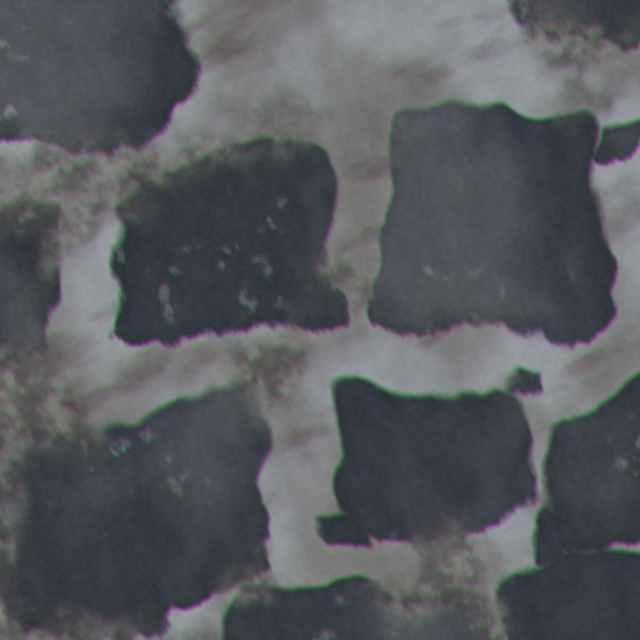
Give the GLSL for this texture, as a WebGL 2 fragment shader.

```glsl
#version 300 es
precision highp float;
// Rough dark stones set in pale weathered mortar, with soft colour fringes at the edges.

uniform vec2 u_resolution;
out vec4 fragColor;

float hash(vec2 p) {
  vec3 q = fract(p.xyx * vec3(0.1031, 0.1030, 0.0973));
  q += dot(q, q.yzx + 33.33);
  return fract((q.x + q.y) * q.z);
}

vec2 hash2(vec2 p) {
  return vec2(hash(p + 3.7), hash(p + 91.3));
}

float noise(vec2 p) {
  vec2 i = floor(p), f = fract(p);
  f = f * f * (3.0 - 2.0 * f);
  float low = mix(hash(i), hash(i + vec2(1, 0)), f.x);
  float high = mix(hash(i + vec2(0, 1)), hash(i + vec2(1, 1)), f.x);
  return mix(low, high, f.y);
}

float fbm(vec2 p) {
  float sum = 0.0, gain = 0.53;
  for (int i = 0; i < 4; i++) {
    sum += gain * noise(p);
    p = mat2(0.8, 0.6, -0.6, 0.8) * p * 2.05 + 7.1;
    gain *= 0.5;
  }
  return sum;
}

vec2 turn(vec2 p, float angle) {
  float c = cos(angle), s = sin(angle);
  return vec2(c * p.x + s * p.y, c * p.y - s * p.x);
}

// Skewed, tapered block; its underside is broken up by the rough value.
float blockDistance(vec2 q, vec2 halfSize, vec2 skew, float rough) {
  q.x += 0.3 * skew.x * q.y;
  q.y += 0.45 * skew.y * q.x;
  float height = clamp(q.y / halfSize.y, -1.0, 1.0);
  halfSize.x *= 1.0 + 0.4 * (skew.x - skew.y) * height;
  float corner = (0.25 + 0.3 * skew.x) * min(halfSize.x, halfSize.y);
  vec2 e = abs(q) - halfSize + corner;
  float d = length(max(e, 0.0)) + min(max(e.x, e.y), 0.0) - corner;
  return d + rough * (1.0 - 0.8 * smoothstep(-0.9, 0.6, height));
}

// Courses of scattered blocks, each course slid sideways by a random amount.
float stoneLayer(vec2 p, vec2 cell, vec2 halfSize, float keep, float seed, float rough) {
  float nearest = 1.0;
  for (int j = -1; j <= 1; j++) {
    float row = floor(p.y / cell.y) + float(j);
    float slide = hash(vec2(row, seed)) * cell.x;
    float column = floor((p.x - slide) / cell.x);
    for (int i = -1; i <= 1; i++) {
      vec2 id = vec2(column + float(i), row);
      if (hash(id + seed) > keep) continue;
      vec2 jitter = hash2(id + seed) - 0.5;
      vec2 size = halfSize * mix(vec2(0.78), vec2(1.28), hash2(id + seed + 17.3));
      vec2 center = (id + 0.5 + 0.16 * jitter) * cell + vec2(slide, 0.0);
      nearest = min(nearest, blockDistance(p - center, size, jitter, rough));
    }
  }
  return nearest;
}

float stoneDistance(vec2 p) {
  vec2 bend = vec2(fbm(p * 4.5 + 11.0), fbm(p * 4.5 + 47.0)) - 0.5;
  vec2 rise = vec2(0.05 * p.y, -0.15 * p.x);
  vec2 w = p + rise + 0.14 * bend;
  float rough = 0.032 * (fbm(turn(p, 0.35) * vec2(44.0, 26.0)) - 0.5);
  float blocks = stoneLayer(w, vec2(0.42, 0.36), vec2(0.165, 0.139), 0.95, 5.0, rough);
  float pebbles = stoneLayer(w, vec2(0.21, 0.19), vec2(0.026, 0.03), 0.2, 23.0, rough);
  return min(blocks, pebbles) + 0.02 * (noise(p * 13.0 + 80.0) - 0.5);
}

vec3 stoneColor(vec2 p, float d) {
  float cloud = smoothstep(0.47, 0.74, fbm(p * 3.2 + 31.0));
  vec3 c = mix(vec3(0.213, 0.232, 0.262), vec3(0.32, 0.335, 0.36), cloud);
  vec2 along = turn(p, 0.3);
  c += 0.05 * (fbm(along * vec2(36.0, 17.0)) - 0.5);
  float flecks = smoothstep(0.6, 0.8, fbm(along * 42.0)) * smoothstep(0.48, 0.68, fbm(p * 7.0 + 3.0));
  c += 0.14 * flecks;
  return c - 0.025 * smoothstep(-0.03, 0.0, d);
}

vec3 mortarColor(vec2 p, float d) {
  float pale = smoothstep(0.36, 0.64, fbm(p * 5.0 + 70.0));
  vec3 c = mix(vec3(0.465, 0.462, 0.462), vec3(0.56, 0.58, 0.6), pale);
  c += 0.08 * (fbm(p * 17.0 + 9.0) - 0.5);
  // Soft trowel drags rising to the right
  float drag = smoothstep(0.55, 0.78, fbm(turn(p, 0.45) * vec2(7.0, 22.0) + 120.0));
  c -= vec3(0.07, 0.085, 0.085) * drag;
  return c + 0.02 * (1.0 - smoothstep(0.0, 0.04, d));
}

vec3 gritColor(vec2 p) {
  float grains = smoothstep(0.25, 0.8, fbm(turn(p, 0.5) * 48.0 + 5.0));
  return mix(vec3(0.29, 0.285, 0.28), vec3(0.48, 0.475, 0.46), grains);
}

vec3 wall(vec2 p) {
  float d = stoneDistance(p);
  vec3 c = mix(stoneColor(p, d), mortarColor(p, d), smoothstep(-0.007, 0.007, d));
  // Crumbling grit gathers around the stone edges.
  float patches = smoothstep(0.56, 0.7, fbm(p * 4.2 + 200.0));
  float band = smoothstep(-0.06, -0.01, d) * (1.0 - smoothstep(0.03, 0.1, d));
  return mix(c, gritColor(p), 0.8 * patches * band);
}

void main() {
  vec2 p = gl_FragCoord.xy / u_resolution.y;
  // The green channel is displaced to tint upper and lower edges.
  vec3 color = wall(p);
  color.g = wall(p - vec2(0.002, -0.004)).g;
  // Fine grain
  color += 0.025 * (noise(turn(p, 0.6) * 170.0) - 0.5);
  fragColor = vec4(clamp(color, 0.0, 1.0), 1.0);
}
```
